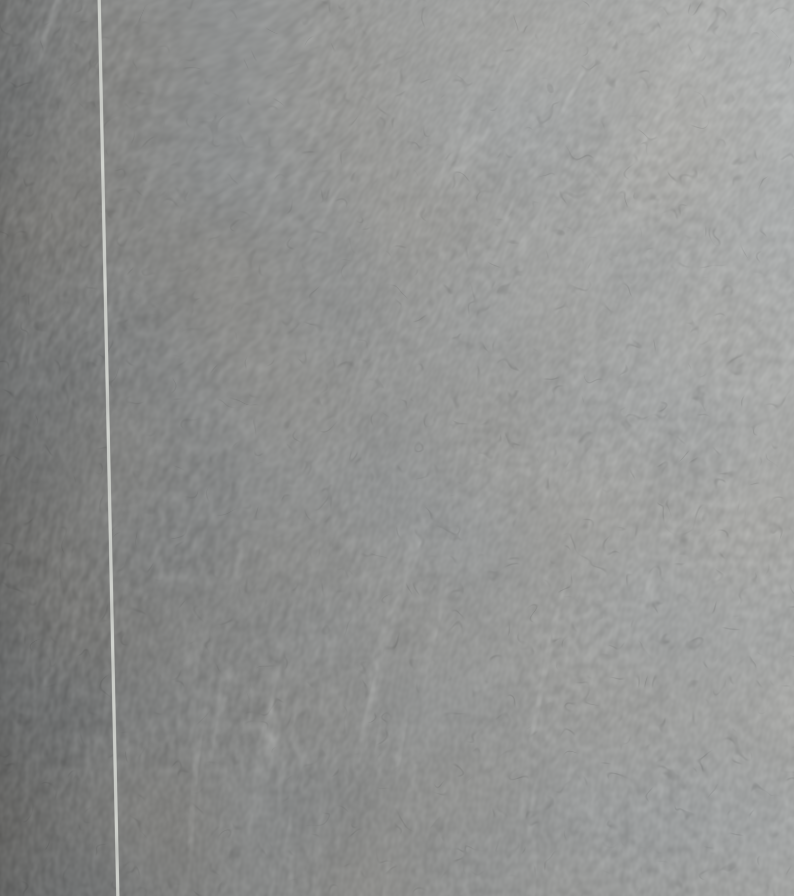
A Shadertoy shader for this texture:

```glsl
// Grey stone panels in soft light, parted by a thin pale joint at the left.
// Gradient noise gives the mottling, grain and creases; noise stretched along
// bent coordinates gives the faint streaks that lean to the upper right.

const vec3  STONE_TINT   = vec3(0.996, 1.004, 0.996);
const vec3  JOINT_COLOR  = vec3(0.83, 0.84, 0.82);
const float SHADE_LEFT   = 0.432;   // brightness at the left edge
const float SHADE_RANGE  = 0.230;   // rise towards the right edge
const float SHADE_LIFT   = 0.055;   // rise from bottom to top
const float PANEL_STEP   = 0.014;   // extra darkness left of the joint
const float JOINT_BASE   = 0.1315;  // joint position at the bottom
const float JOINT_LEAN   = -0.0208; // joint drift over the full height
const float JOINT_HALF   = 0.0017;
const vec2  STREAK_BEND  = vec2(0.097, 0.21); // linear and quadratic lean
const float MOTTLE_GAIN  = 0.030;
const float GRAIN_GAIN   = 0.056;
const float FINE_GAIN    = 0.032;
const float STREAK_GAIN  = 0.065;
const float CREASE_GAIN  = 0.050;

vec2 hash2(vec2 p) {
    vec3 q = fract(vec3(p.xyx) * vec3(0.1031, 0.1030, 0.0973));
    q += dot(q, q.yzx + 33.33);
    return fract((q.xx + q.yz) * q.zy);
}

float cornerSlope(vec2 cell, vec2 corner, vec2 f) {
    float angle = 6.2832 * hash2(cell + corner + 200.0).x;
    return dot(vec2(cos(angle), sin(angle)), f - corner);
}

// Gradient noise, roughly -0.7 to 0.7
float noise(vec2 p) {
    vec2 i = floor(p), f = p - i;
    vec2 w = f * f * f * (f * (f * 6.0 - 15.0) + 10.0);
    float low  = mix(cornerSlope(i, vec2(0, 0), f), cornerSlope(i, vec2(1, 0), f), w.x);
    float high = mix(cornerSlope(i, vec2(0, 1), f), cornerSlope(i, vec2(1, 1), f), w.x);
    return mix(low, high, w.y);
}

float fbm(vec2 p) {
    float sum = 0.0, gain = 0.6;
    for (int k = 0; k < 4; k++) {
        sum += gain * noise(p);
        p = mat2(1.6, 1.2, -1.2, 1.6) * p + 17.3;
        gain *= 0.55;
    }
    return sum;
}

// Broad light falling from the upper right
float lighting(vec2 uv) {
    return SHADE_LEFT + SHADE_RANGE * pow(uv.x, 0.6) + SHADE_LIFT * (uv.y - 0.5);
}

// Broken pale scratches, strongest in the middle of the panel
float streaks(vec2 bent, vec2 p) {
    float thin = noise(bent * vec2(85.0, 9.0) + 5.0);
    float wide = noise(bent * vec2(38.0, 5.0) + 41.0);
    float patches = smoothstep(-0.10, 0.35, noise(bent * vec2(11.0, 3.0) + 9.0));
    float ragged = 0.65 + 0.8 * noise(p * 70.0);
    float fade = 1.0 - 0.6 * smoothstep(0.50, 0.80, p.x);
    float pale = smoothstep(0.12, 0.55, thin) + 0.7 * smoothstep(0.12, 0.50, wide);
    return pale * patches * ragged * fade;
}

// Short dark curls along the zero lines of a warped noise
float creases(vec2 p) {
    vec2 warp = vec2(noise(p * 40.0), noise(p * 40.0 + 63.0));
    float line = 1.0 - smoothstep(0.0, 0.11, abs(noise(p * 34.0 + warp * 0.9)));
    float broken = smoothstep(0.08, 0.42, noise(p * 48.0 + 27.0));
    return line * broken;
}

void mainImage(out vec4 fragColor, in vec2 fragCoord) {
    vec2 uv = fragCoord / iResolution.xy;
    vec2 p = fragCoord / iResolution.y;
    float pixel = 1.0 / iResolution.y;

    float bend = mix(0.6, 1.0, smoothstep(0.1, 0.4, p.x));
    vec2 bent = vec2(p.x - bend * (STREAK_BEND.x * p.y + STREAK_BEND.y * p.y * p.y), p.y);
    float rightness = smoothstep(0.2, 0.75, p.x);

    // Signed distance to the joint, negative in the left panel
    float joint = p.x - (JOINT_BASE + JOINT_LEAN * p.y);

    // Grain stands upright at the left and turns even at the right
    float upright = noise(bent * vec2(120.0, 55.0));
    float even = noise(p * vec2(78.0, 88.0) + 13.0);
    float grain = mix(upright, even, rightness);
    float fine = noise(bent * vec2(190.0, 125.0) + 71.0);

    float shade = lighting(uv);
    shade -= PANEL_STEP * (1.0 - smoothstep(-pixel, pixel, joint));
    shade += MOTTLE_GAIN * fbm(bent * vec2(9.0, 5.0) + 3.0);
    shade += MOTTLE_GAIN * fbm(p * 22.0 + 31.0);
    shade += GRAIN_GAIN * grain * (0.8 + 0.9 * noise(p * 7.0));
    shade += FINE_GAIN * fine;
    shade += STREAK_GAIN * streaks(bent, p);
    shade -= CREASE_GAIN * creases(p) * mix(0.6, 1.0, rightness);

    // Faint drift between cool and warm grey
    float warmth = 0.010 * noise(p * 6.0 + 90.0);
    vec3 color = shade * STONE_TINT + warmth * vec3(1.0, 0.1, -1.0);

    float cover = 1.0 - smoothstep(JOINT_HALF - 0.6 * pixel, JOINT_HALF + 0.8 * pixel, abs(joint));
    float wear = 0.90 + 0.20 * noise(vec2(3.0, p.y * 30.0));
    color = mix(color, JOINT_COLOR, cover * clamp(wear, 0.0, 1.0));

    fragColor = vec4(clamp(color, 0.0, 1.0), 1.0);
}
```
